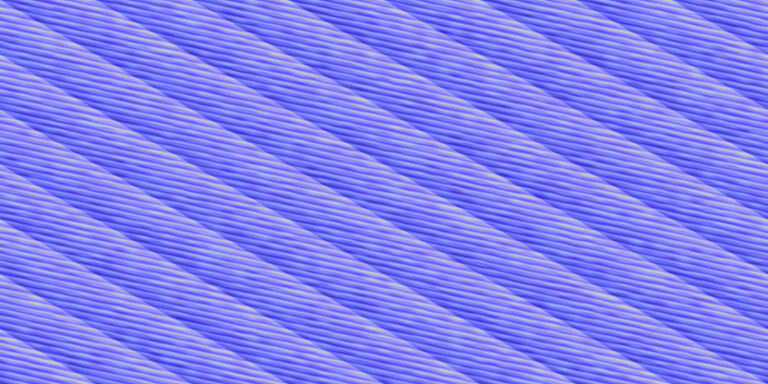
Give the GLSL for this texture map, as a Shadertoy shader.

```glsl
// Tangent-space normal map of twisted rope: rounded diagonal strands, each
// wound from thin fibres lying at a shallower angle, with fine streaky wear.
// All phases are whole-number combinations of x and y, so the tile wraps.

#define STRANDS vec2(8.0, 7.0)    // strands across, down
#define FIBRES vec2(24.0, 56.0)   // fibres across, down
#define STRAND_TILT 0.39          // normal lean at a strand's rim
#define FIBRE_TILT 0.35           // normal lean on a fibre's flank
#define FIBRE_SIDE vec2(0.59, 0.81) // direction the fibres lean in
#define STREAK_TILT 0.46          // strength of the fine streaks
#define STREAK_SPLIT 3.0          // streak rows per fibre
#define STREAK_CELLS 64.0         // streak lengths across the tile
#define WOBBLE 0.10               // unevenness of the fibre spacing
#define WOBBLE_CELLS 16.0         // wobble lengths across the tile
#define TAU 6.28318

float hash(vec2 p) {
    return fract(sin(dot(p, vec2(127.1, 311.7))) * 43758.5453);
}

// Hash of a cell on the sheared lattice, reduced to one tile
float cellHash(vec2 cell, vec2 rows, float columns) {
    cell -= floor(cell.y / columns) * vec2(rows.x, columns);
    cell.x = mod(cell.x, rows.y);
    return hash(cell);
}

// Wrapping value noise, stretched along the direction of the rows
float streakNoise(vec2 uv, vec2 rows, float columns) {
    vec2 p = vec2(dot(uv, rows), uv.x * columns);
    vec2 cell = floor(p);
    vec2 f = p - cell;
    f = f * f * (3.0 - 2.0 * f);
    float a = cellHash(cell, rows, columns);
    float b = cellHash(cell + vec2(1.0, 0.0), rows, columns);
    float c = cellHash(cell + vec2(0.0, 1.0), rows, columns);
    float d = cellHash(cell + vec2(1.0, 1.0), rows, columns);
    return mix(mix(a, b, f.x), mix(c, d, f.x), f.y);
}

// Lean across a round strand, -1 to 1, softened where neighbours meet
float strandLean(float phase) {
    float f = fract(phase);
    float rim = min(f, 1.0 - f);
    float lean = (2.0 * f - 1.0) * smoothstep(0.0, 0.7 * fwidth(phase), rim);
    return lean * (0.7 + 0.3 * lean * lean);
}

// Lean across a thin fibre: a smooth, skewed wave
float fibreLean(float phase) {
    float a = TAU * phase;
    return -sin(a) - 0.3 * sin(2.0 * a);
}

void mainImage(out vec4 fragColor, in vec2 fragCoord) {
    vec2 uv = fragCoord / iResolution.xy;

    // Large strands, flatter in the middle and steeper at the rims
    float strand = strandLean(dot(uv, STRANDS));

    // Fibres with slightly uneven spacing, flattening at the strand rims
    float wobble = WOBBLE * (streakNoise(uv, FIBRES, WOBBLE_CELLS) - 0.5);
    float fibre = fibreLean(dot(uv, FIBRES) + wobble);
    fibre *= 1.0 - 0.4 * pow(abs(strand), 4.0);

    // Fine wear running along the fibres
    float streak = streakNoise(uv, FIBRES * STREAK_SPLIT, STREAK_CELLS) - 0.5;

    // Combine the leans into a unit normal and encode it
    vec2 lean = normalize(STRANDS) * strand * STRAND_TILT;
    lean += FIBRE_SIDE * (fibre * FIBRE_TILT + streak * STREAK_TILT);
    lean += 0.01;
    float facing = sqrt(max(0.2, 1.0 - dot(lean, lean)));
    vec3 colour = 0.5 + 0.5 * vec3(lean, facing);
    colour.b -= 0.02;
    fragColor = vec4(colour, 1.0);
}
```
